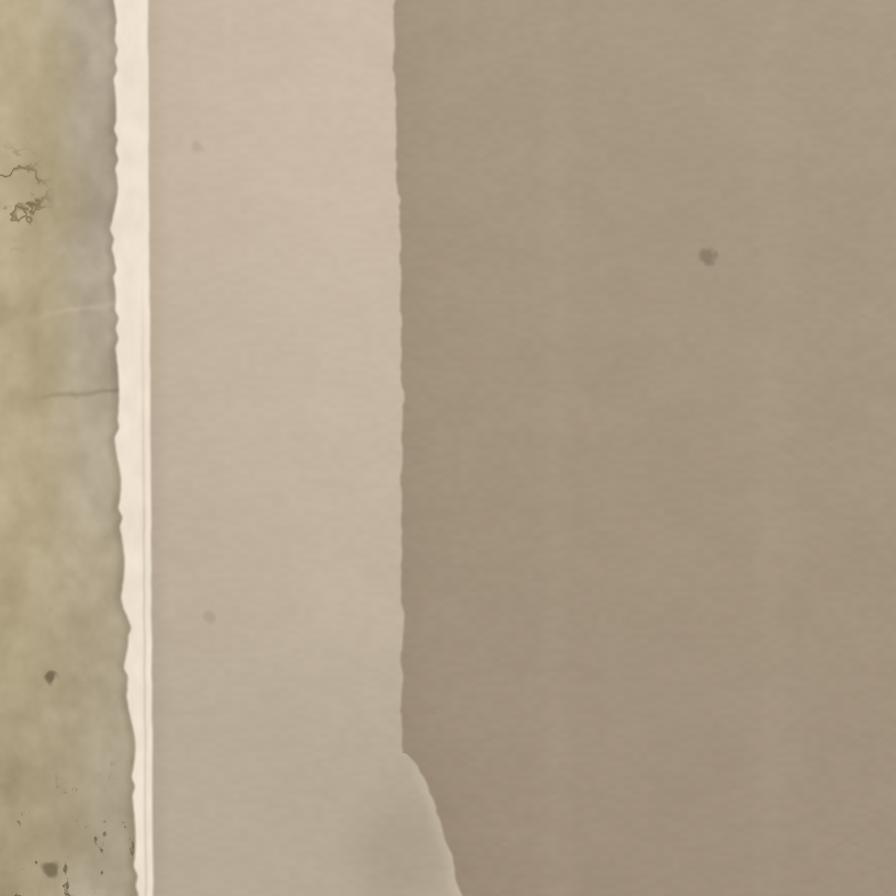
Give the GLSL for this texture, as a WebGL 1 fragment shader.

```glsl
precision highp float;
// Weathered plaster wall beside a pale ragged strip, a smooth light band and
// a broad taupe panel. Vertical edges are wobbly functions of height; value
// noise adds mottling, grain, stains and cracks.
uniform vec2 u_resolution;

const vec3 WALL_WARM = vec3(0.715, 0.660, 0.535);
const vec3 WALL_GREY = vec3(0.680, 0.632, 0.565);
const vec3 WALL_LOW = vec3(0.655, 0.605, 0.490);
const vec3 STRIP = vec3(0.930, 0.880, 0.810);
const vec3 BAND_TOP = vec3(0.775, 0.712, 0.635);
const vec3 BAND_LOW = vec3(0.715, 0.665, 0.588);
const vec3 PANEL_TOP = vec3(0.665, 0.605, 0.520);
const vec3 PANEL_LOW = vec3(0.618, 0.557, 0.482);
const vec3 STAIN = vec3(0.34, 0.29, 0.22);
const float EDGE_SOFT = 0.0025;
const float BULGE_TOP = 0.16;
const float BULGE_WIDTH = 0.066;

float hash(vec2 p) {
  p = fract(p * vec2(0.1031, 0.1130));
  p += dot(p, p.yx + 33.33);
  return fract((p.x + p.y) * p.x * 17.0);
}

float noise(vec2 p) {
  vec2 i = floor(p), f = fract(p);
  f = f * f * (3.0 - 2.0 * f);
  return mix(mix(hash(i), hash(i + vec2(1.0, 0.0)), f.x),
             mix(hash(i + vec2(0.0, 1.0)), hash(i + 1.0), f.x), f.y);
}

float fbm(vec2 p) {
  float sum = 0.0, amp = 0.5;
  for (int i = 0; i < 4; i++) {
    sum += amp * noise(p);
    p = p * 2.03 + 17.3;
    amp *= 0.5;
  }
  return sum / 0.9375;
}

// Signed noise along one vertical edge
float wobble(float y, float freq, float seed) {
  return noise(vec2(y * freq, seed)) - 0.5;
}

float step01(float edge, float x) {
  return smoothstep(edge - EDGE_SOFT, edge + EDGE_SOFT, x);
}

float spot(vec2 p, vec2 center, float radius) {
  float ragged = radius * (0.7 + 0.6 * noise(p * 180.0));
  return 1.0 - smoothstep(0.35 * ragged, ragged, length(p - center));
}

float crease(float d, float width) {
  return exp(-d * d / (width * width));
}

vec3 wallColor(vec2 p, float stripLeft) {
  float cloud = fbm(p * vec2(22.0, 14.0));
  vec3 col = mix(WALL_LOW, WALL_WARM, smoothstep(0.0, 0.5, p.y));
  float grey = smoothstep(0.03, 0.11, p.x + 0.06 * (cloud - 0.5));
  col = mix(col, WALL_GREY, grey * (0.45 + 0.4 * smoothstep(0.3, 0.75, p.y)));
  col += 0.15 * (cloud - 0.5) + 0.05 * (fbm(p * 75.0) - 0.5);

  // Creases crossing the wall and small cracks near its left side
  float bend = 0.02 * (fbm(p * 30.0) - 0.5);
  float across = smoothstep(0.02, 0.08, p.x);
  col -= 0.07 * across * crease(p.y - 0.552 - 0.08 * p.x - bend, 0.003);
  col += 0.04 * across * crease(p.y - 0.645 - 0.12 * p.x - bend, 0.004);
  float nearCrack = 1.0 - smoothstep(0.02, 0.055, length((p - vec2(0.01, 0.78)) * vec2(1.0, 0.8)));
  col -= 0.20 * nearCrack * crease(fbm(p * 38.0 + 4.0) - 0.5, 0.035);

  // Dark pits, densest at the foot
  float foot = 1.0 - smoothstep(0.0, 0.20, p.y);
  float pits = smoothstep(0.69, 0.83, fbm(p * vec2(95.0, 75.0))) * foot;
  pits = max(pits, 0.8 * spot(p, vec2(0.056, 0.245), 0.010));
  pits = max(pits, 0.7 * spot(p, vec2(0.056, 0.030), 0.012));
  col = mix(col, STAIN, 0.75 * pits);
  return col * (1.0 - 0.10 * smoothstep(0.012, 0.0, stripLeft - p.x));
}

vec3 bandColor(vec2 p, float bandRight) {
  vec3 col = mix(BAND_LOW, BAND_TOP, smoothstep(0.0, 0.95, p.y));
  col += 0.018 * smoothstep(0.17, 0.40, p.x) * smoothstep(0.1, 0.35, p.y);
  col -= 0.025 * smoothstep(0.025, 0.0, p.x - 0.168);

  // Shaded hollow and bright rim of the bulge
  float shade = length((p - vec2(0.445, 0.045)) * vec2(1.0, 0.65));
  col -= 0.045 * (1.0 - smoothstep(0.01, 0.075, shade));
  float low = 1.0 - smoothstep(0.12, 0.17, p.y);
  col += 0.035 * low * smoothstep(0.016, 0.0, bandRight - p.x);
  float marks = spot(p, vec2(0.234, 0.311), 0.010) + spot(p, vec2(0.220, 0.837), 0.009);
  return col - 0.045 * marks;
}

vec3 panelColor(vec2 p, float bandRight) {
  float light = clamp(0.85 * p.y + 0.30 * (p.x - 0.6), 0.0, 1.0);
  vec3 col = mix(PANEL_LOW, PANEL_TOP, light);
  col -= 0.022 * exp(-max(p.x - bandRight, 0.0) * 28.0);
  col += 0.008 * (crease(p.x - 0.62, 0.015) + crease(p.x - 0.86, 0.02));
  return mix(col, STAIN, 0.33 * spot(p, vec2(0.790, 0.714), 0.013));
}

void main() {
  vec2 p = gl_FragCoord.xy / u_resolution;
  float y = p.y;

  // Edge positions at this height
  float stripLeft = 0.127 + 0.027 * smoothstep(0.75, -0.1, y)
    + 0.007 * wobble(y, 24.0, 3.0) + 0.005 * wobble(y, 90.0, 8.0);
  float stripRight = mix(0.171, 0.165, y) + 0.001 * wobble(y, 60.0, 5.0);
  float drop = clamp((BULGE_TOP - y) / BULGE_TOP, 0.0, 1.0);
  float bandRight = 0.449 - 0.010 * smoothstep(0.6, 1.0, y) + BULGE_WIDTH * pow(drop, 0.58)
    + 0.004 * wobble(y, 45.0, 12.0) + 0.002 * wobble(y, 130.0, 15.0);

  vec3 strip = STRIP + 0.06 * (fbm(p * vec2(70.0, 40.0)) - 0.5);
  strip -= 0.07 * crease(p.x - stripRight + 0.008, 0.002) * smoothstep(0.8, 0.4, y);
  vec3 smoothPaint = mix(bandColor(p, bandRight), panelColor(p, bandRight), step01(bandRight, p.x));
  smoothPaint += 0.020 * (fbm(p * vec2(16.0, 28.0)) - 0.5) + 0.016 * (noise(p * vec2(110.0, 190.0)) - 0.5);

  vec3 col = mix(wallColor(p, stripLeft), strip, step01(stripLeft, p.x));
  col = mix(col, smoothPaint, step01(stripRight, p.x));
  gl_FragColor = vec4(clamp(col, 0.0, 1.0), 1.0);
}
```
